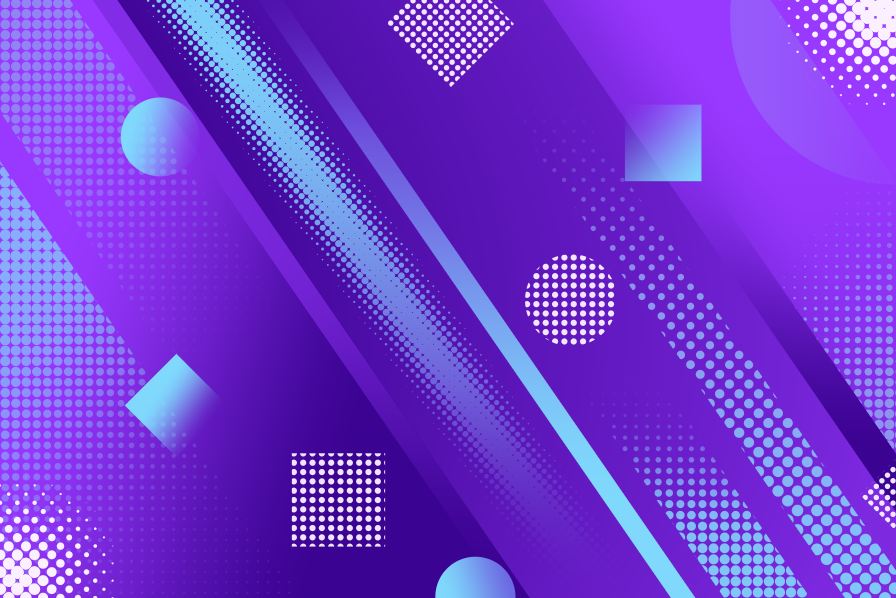
Reproduce this background procedurally as a WebGL 1 fragment shader.

```glsl
precision highp float;
// Violet diagonal bands with halftone streaks, dotted shapes and glowing cyan solids.
uniform vec2 u_resolution;

const vec3 BRIGHT = vec3(.60, .22, 1.0);
const vec3 VIOLET = vec3(.49, .16, .88);
const vec3 DEEP = vec3(.23, .01, .57);
const vec3 BLUE = vec3(.56, .62, .94);
const vec3 CYAN = vec3(.50, .85, .99);
const vec3 WHITE = vec3(.98, .94, 1.0);

// Smooth coverage of the inside of a signed distance
float fill(float d) {
  return clamp(.5 - d * u_resolution.y, 0., 1.);
}

// Coverage of the diagonal band between two offsets
float band(float s, float lo, float hi) {
  return fill((abs(s - .5 * (lo + hi)) - .5 * (hi - lo)) * .82);
}

// Dot grid; size is the dot radius relative to the pitch
float dots(vec2 p, float pitch, float size) {
  vec2 cell = mod(p, pitch) - .5 * pitch;
  return fill(length(cell) - size * pitch) * smoothstep(.03, .1, size);
}

vec2 turn45(vec2 p) {
  return vec2(p.x + p.y, p.y - p.x) * .7071;
}

float box(vec2 p, float halfSide) {
  return max(abs(p.x), abs(p.y)) - halfSide;
}

void main() {
  vec2 p = gl_FragCoord.xy / u_resolution.y;
  float down = 1. - p.y;
  float s = p.x - .69 * down; // offset across the diagonals
  float fall = p.x + down;    // progress from the top left corner
  vec2 q = turn45(p);

  // Left field and its bright rim
  vec3 c = mix(BRIGHT, DEEP, smoothstep(.3, 1.27, 1.5 * p.x + .45 * down));
  c = mix(c, VIOLET, band(s, .155, .196) * .8 * smoothstep(1., .4, down));

  // Middle field
  float light = clamp((s - .2) * .8 + .5 * down * down + .1, 0., 1.);
  c = mix(c, mix(DEEP, VIOLET, light), fill((.196 - s) * .82));

  // Right field with a dark fold and a bright corner
  vec3 right = mix(BRIGHT, VIOLET, smoothstep(.15, .8, down) * .7);
  right = mix(VIOLET, right, smoothstep(.88, 1.1, s));
  c = mix(c, right, fill((.908 - s) * .82));
  c = mix(c, DEEP, band(s, .908, .975) * smoothstep(.3, .78, down));
  float disc = fill(length(p - vec2(1.5, .97)) - .279);
  c = mix(c, BLUE, disc * band(s, .9, 1.289) * .35 * smoothstep(1.6, 1.2, p.x));
  c = mix(c, BRIGHT, fill((1.289 - s) * .82) * .8);

  // Dotted fields on the left
  float fade = smoothstep(.45, 1.3, fall);
  float field = dots(p, .0176, mix(.52, .12, fade)) * fill((s + .186) * .82);
  c = mix(c, mix(vec3(.52, .74, .98), BLUE, fade), field * mix(.88, .1, fade));
  fade = smoothstep(.05, 1.05, fall);
  field = dots(p, .0176, mix(.46, .12, fade)) * band(s, -.129, .117);
  c = mix(c, BLUE, field * mix(.75, .0, fade));

  // Dotted field on the right
  float growth = clamp((p.x - 1.3) * 1.2 + (down - .4) * .8, 0., .48);
  field = dots(p, .0176, growth) * fill((.975 - s) * .82);
  c = mix(c, BLUE, field * .9 * smoothstep(.25, .55, down));

  // Halftone streak and solid bar
  float streak = dots(q, .0125, .74 - 8.2 * abs(s - .318));
  vec3 tint = mix(CYAN, vec3(.43, .32, .84), smoothstep(.05, .85, down));
  c = mix(c, tint, streak * .95 * smoothstep(1., .6, down));
  tint = mix(vec3(.42, .25, .85), CYAN, smoothstep(.05, .85, down));
  c = mix(c, tint, band(s, .432, .473) * smoothstep(-.05, .25, down));

  // Dotted trails growing downward
  tint = mix(BLUE, CYAN, smoothstep(.4, 1.1, down));
  field = dots(q, .023, mix(.12, .43, smoothstep(.12, .95, down)));
  c = mix(c, tint, field * band(s, .723, .84) * .92 * smoothstep(.15, .5, down));
  field = dots(p, .0185, mix(.1, .46, smoothstep(.62, .96, down)));
  c = mix(c, tint, field * band(s, .521, .665) * .92 * smoothstep(.62, .88, down));

  // Cyan solids fading into the ground
  vec2 a = p - vec2(.268, .771);
  c = mix(c, CYAN, fill(length(a) - .066) * smoothstep(.08, -.06, a.x - .3 * a.y));
  a = p - vec2(.295, .322);
  c = mix(c, CYAN, fill(box(turn45(a), .061)) * smoothstep(.08, -.05, a.x - .7 * a.y));
  a = p - vec2(1.109, .761);
  c = mix(c, CYAN, fill(box(a, .064)) * smoothstep(-.14, .15, a.x - a.y));
  a = p - vec2(.795, .002);
  tint = mix(CYAN, vec3(.42, .38, .88), smoothstep(-.06, .09, a.x + .3 * a.y));
  c = mix(c, tint, fill(length(a) - .067));

  // White dotted square, disc and diamonds
  float shapes = fill(box(p - vec2(.566, .164), .078));
  shapes += fill(length(p - vec2(.955, .498)) - .077);
  float diamonds = fill(box(turn45(p - vec2(.752, .96)), .076));
  diamonds += fill(box(turn45(p - vec2(1.505, .172)), .047));
  float weave = shapes * dots(p, .0156, .33) + diamonds * dots(q, .0132, .34);
  c = mix(c, WHITE, weave * .95);

  // White halftone bursts in two corners
  float burst = dots(q, .0205, .7 - 3.7 * length(p - vec2(1.478, .99)));
  burst = max(burst, dots(q, .0205, .58 - 3.1 * length(p - vec2(.03, .033))));
  gl_FragColor = vec4(mix(c, WHITE, burst), 1.);
}
```
